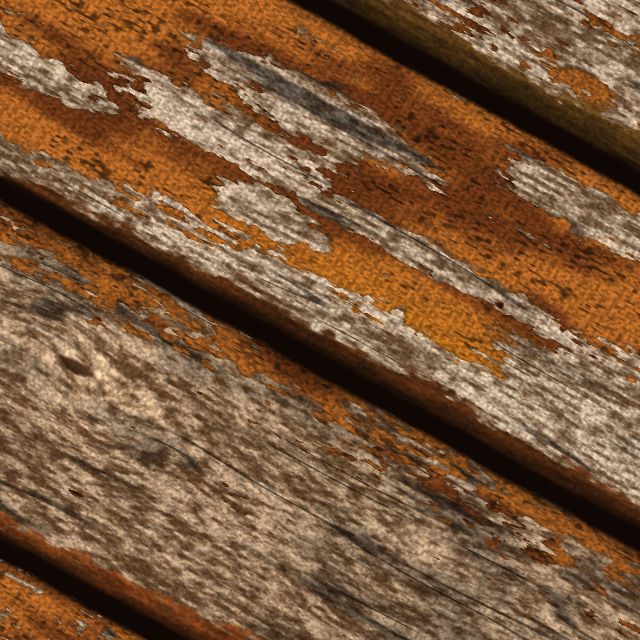
This texture is drawn by a three.js fragment shader. Its source:

```glsl
varying vec2 vUv;

float hash(vec2 p) {
  return fract(sin(dot(p, vec2(127.1, 311.7))) * 43758.5);
}

float noise(vec2 p) {
  vec2 i = floor(p), f = fract(p);
  f = f * f * (3.0 - 2.0 * f);
  return mix(mix(hash(i), hash(i + vec2(1.0, 0.0)), f.x),
             mix(hash(i + vec2(0.0, 1.0)), hash(i + 1.0), f.x), f.y);
}

float fbm(vec2 p) {
  float sum = 0.0, amp = 0.52;
  for (int i = 0; i < 4; i++) {
    sum += amp * noise(p);
    p = p * 2.03 + 17.3;
    amp *= 0.5;
  }
  return sum;
}

// Positive inside an ellipse, 1 at its centre
float blob(vec2 p, vec2 centre, vec2 radius) {
  return 1.0 - length((p - centre) / radius);
}

// Bare grey wood: streaks, grit and long cracks
vec3 bareWood(vec2 g) {
  float streak = 0.35 * fbm(g * vec2(6.0, 30.0)) + 0.65 * fbm(g * vec2(48.0, 160.0));
  vec3 wood = mix(vec3(0.36, 0.26, 0.17), vec3(0.80, 0.71, 0.61), smoothstep(0.28, 0.68, streak));
  float ridge = abs(noise(g * vec2(3.5, 62.0) + 5.0) - 0.5);
  float crack = (1.0 - smoothstep(0.02, 0.1, ridge)) * smoothstep(0.45, 0.65, noise(g * vec2(6.0, 25.0)));
  wood *= 1.0 - 0.5 * crack;
  return wood * (0.77 + 0.46 * noise(g * vec2(240.0, 300.0)));
}

// Orange finish: red-brown clouds and short dark pores
vec3 finish(vec2 g, float glow) {
  float cloud = fbm(g * vec2(5.0, 15.0) + 7.0);
  vec3 paint = mix(vec3(0.40, 0.20, 0.08), vec3(0.67, 0.38, 0.14), smoothstep(0.28, 0.52, cloud));
  paint = mix(paint, vec3(0.72, 0.43, 0.09), glow * 0.6);
  float pores = noise(g * vec2(75.0, 230.0)) + 0.5 * noise(g * vec2(9.0, 35.0));
  paint *= mix(0.5, 1.0, smoothstep(0.25, 0.58, pores));
  return paint * (0.72 + 0.56 * noise(g * vec2(210.0, 290.0)));
}

void main() {
  vec2 grain = vec2(dot(vUv, vec2(0.876, -0.482)), dot(vUv, vec2(0.482, 0.876)));

  // Repeating planks
  float across = (vUv.y + 0.55 * vUv.x - 0.145) / 0.56 + 0.01 * (noise(grain * 9.0) - 0.5);
  float row = floor(across);
  float f = fract(across);
  float lower = 1.0 - step(0.5, abs(row));
  float painted = 1.0 - step(0.5, abs(row - 1.0));
  float upper = step(1.5, row);

  // Grain bends around the knot
  vec2 knot = grain - vec2(-0.103, 0.43);
  float swirl = lower * exp(-dot(knot * vec2(5.0, 10.0), knot * vec2(5.0, 10.0)));
  vec2 g = grain;
  g.y += swirl * (0.012 * sin(knot.x * 16.0) - 0.3 * knot.y);
  g.y += 0.012 * (noise(grain * vec2(4.0, 7.0)) - 0.5);
  g += row * vec2(3.7, 2.3);

  // Worn areas of the painted plank
  vec2 q = vec2(grain.x, f);
  float worn = blob(q, vec2(-0.07, 0.50), vec2(0.21, 0.085));
  worn = max(worn, blob(q, vec2(0.04, 0.70), vec2(0.20, 0.085)));
  worn = max(worn, blob(q, vec2(0.31, 0.465), vec2(0.30, 0.055)));
  worn = max(worn, blob(q, vec2(0.05, 0.34), vec2(0.09, 0.06)));
  worn = max(worn, blob(q, vec2(0.50, 0.84), vec2(0.19, 0.075)));
  worn = max(worn, blob(q, vec2(-0.39, 0.40), vec2(0.14, 0.07)));
  worn = max(worn, blob(q, vec2(0.66, 0.33), vec2(0.20, 0.17)));
  float rim = 0.13 + 0.10 * smoothstep(0.0, 0.5, vUv.x);
  worn = max(max(worn - 0.06, -0.5), (rim - f) * 7.0);

  // Ragged border between wood and finish
  float ragged = 1.1 * (fbm(g * vec2(9.0, 36.0)) - 0.48) + 1.2 * (fbm(g * vec2(38.0, 120.0)) - 0.48);
  float bias = -0.2;
  bias = mix(bias, worn, painted);
  bias = mix(bias, 0.46 - 0.62 * smoothstep(0.68, 0.95, f), lower);
  bias = mix(bias, 0.1, upper);
  float cover = bias + ragged;
  float bare = smoothstep(-0.06, 0.06, cover);

  vec3 wood = bareWood(g);
  wood *= mix(vec3(1.04), vec3(0.95, 0.90, 0.84), lower);
  wood *= 1.0 - 0.25 * lower * smoothstep(0.48, 0.65, fbm(grain * vec2(5.0, 13.0) + 3.0));
  float glow = painted * (1.0 - smoothstep(0.2, 0.46, f)) * smoothstep(-0.2, 0.3, grain.x);
  vec3 paint = finish(g, glow) * mix(1.0, 0.88, max(lower, upper));

  // Pale halo, rings and dark core of the knot
  float halo = lower * smoothstep(0.0, 0.7, blob(grain, vec2(-0.06, 0.415), vec2(0.18, 0.10)) + 0.5 * ragged);
  float rings = sin(length(knot * vec2(1.0, 2.3)) * 150.0 + 5.0 * noise(grain * 16.0));
  wood *= 1.0 + halo * (0.14 + 0.04 * rings);
  float core = lower * smoothstep(0.0, 0.5, blob(knot, vec2(0.0), vec2(0.04, 0.012)) + 0.4 * ragged);
  wood = mix(wood, vec3(0.20, 0.11, 0.05), core * 0.85);

  vec3 color = mix(paint, wood, bare);
  color *= 1.0 - 0.22 * exp(-pow((cover + 0.04) * 14.0, 2.0));
  color *= 1.0 - 0.25 * smoothstep(0.92, 0.97, f);

  // Rounded lower side of each plank
  float side = 0.06 + 0.05 * smoothstep(0.0, 0.5, vUv.x) + 0.02 * max(lower, upper);
  vec3 sideColor = mix(vec3(0.36, 0.19, 0.08), vec3(0.50, 0.25, 0.10), lower);
  sideColor = mix(sideColor, vec3(0.38, 0.25, 0.10), upper);
  sideColor *= 0.4 + 0.6 * smoothstep(0.03, side, f);
  sideColor *= (0.5 + 0.9 * fbm(g * vec2(20.0, 130.0))) * (0.8 + 0.4 * noise(g * vec2(180.0, 280.0)));
  color = mix(sideColor, color, smoothstep(side - 0.012, side + 0.012, f + 0.06 * ragged));

  // Dark gaps
  float gap = 1.0 - smoothstep(0.024, 0.044, min(f, 1.0 - f) + 0.008 * ragged);
  color = mix(color, vec3(0.06, 0.027, 0.014), gap);
  gl_FragColor = vec4(color, 1.0);
}
```
